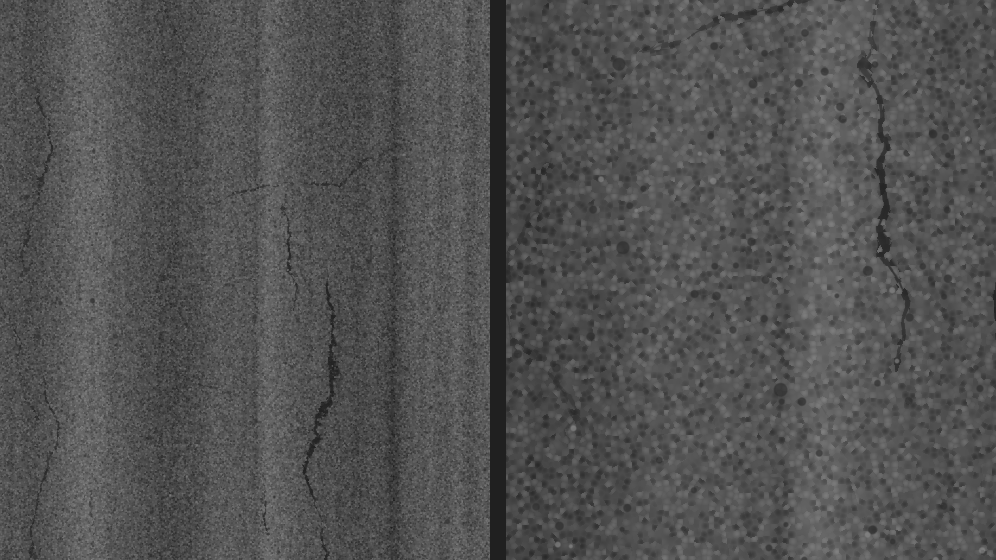
Left: the whole. Right: its middle third, enlarged.
Write a WebGL 2 fragment shader that draws this texture.

```glsl
#version 300 es
precision highp float;

uniform vec2 u_resolution;
out vec4 fragColor;

vec2 hash2(vec2 p) {
  vec3 q = fract(p.xyx * vec3(0.1031, 0.1030, 0.0973));
  q += dot(q, q.yzx + 33.33);
  return fract((q.xx + q.yz) * q.zy);
}

// Cellular noise: border distance, centre distance, cell hash, border hash
vec4 cellular(vec2 p) {
  vec2 base = floor(p), nearest = vec2(9.0), second = vec2(9.0);
  vec2 nearId = base, secondId = base;
  for (int j = -1; j <= 1; j++) {
    for (int i = -1; i <= 1; i++) {
      vec2 id = base + vec2(i, j);
      vec2 r = id + 0.1 + 0.8 * hash2(id + 17.0) - p;
      if (dot(r, r) < dot(nearest, nearest)) {
        second = nearest; secondId = nearId;
        nearest = r; nearId = id;
      } else if (dot(r, r) < dot(second, second)) {
        second = r; secondId = id;
      }
    }
  }
  float border = dot(0.5 * (nearest + second), normalize(second - nearest));
  return vec4(border, length(nearest), hash2(nearId + 5.0).x, hash2(nearId + secondId + 71.0).x);
}

// Jagged displacement from rotated, layered sines
vec2 wander(vec2 p) {
  vec2 shift = vec2(0.0), q = p * 14.0;
  float amp = 0.017;
  for (int i = 0; i < 5; i++) {
    shift += amp * sin(q.yx + 1.4 * sin(0.7 * q) + float(i));
    q = mat2(0.8, -0.6, 0.6, 0.8) * q * 2.1 + 1.3;
    amp *= 0.52;
  }
  return shift;
}

// Scattered round spots, one at most in each grid cell
float spots(vec2 p, float cells, float share, float radius) {
  vec2 q = p * cells, id = floor(q);
  vec2 pick = hash2(id + cells);
  float r = radius * (0.5 + 0.5 * pick.y);
  vec2 centre = mix(vec2(radius), vec2(1.0 - radius), hash2(id + 3.0 * cells));
  float soft = cells / u_resolution.y;
  float d = length(q - id - centre);
  return step(pick.x, share) * (1.0 - smoothstep(r - soft, r + soft, d));
}

float bump(float x, float centre, float width) {
  float t = (x - centre) / width;
  return exp(-t * t);
}

// Worn vertical lanes across the road
float lanes(float u, float y) {
  float tone = 0.322;
  tone += 0.070 * bump(u, 0.18, 0.055) - 0.020 * bump(u, 0.07, 0.04);
  tone -= 0.036 * bump(u, 0.345, 0.06);
  tone += 0.028 * bump(u, 0.46, 0.035) - 0.030 * bump(u, 0.521, 0.006);
  tone += 0.068 * bump(u, 0.555, 0.03) - 0.036 * bump(u, 0.72, 0.06);
  tone -= (0.065 + 0.015 * sin(5.0 * y)) * bump(u, 0.805, 0.016);
  tone += 0.028 * bump(u, 0.88, 0.04) + 0.042 * bump(u, 0.935, 0.014);
  tone += 0.035 * bump(u, 1.0, 0.03);
  tone += 0.007 * sin(150.0 * u + 2.0 * sin(37.0 * u)) + 0.005 * sin(330.0 * u + 3.0 * sin(61.0 * u));
  return tone;
}

// Darkness of a crack of given strength at distance d
float crackMark(float d, float strength, float crumble) {
  float soft = 1.0 / u_resolution.y;
  float halfWidth = 0.0029 * strength;
  float core = 1.0 - smoothstep(halfWidth - soft, halfWidth + soft, d + crumble);
  return strength * (0.85 * core + 0.13 * exp(-d / 0.006));
}

void main() {
  vec2 p = gl_FragCoord.xy / u_resolution.y;
  float u = gl_FragCoord.x / u_resolution.x;
  float tone = lanes(u + 0.002 * sin(6.0 * p.y), p.y);
  tone += 0.010 * sin(9.0 * p.x + 4.0 * p.y) * sin(7.0 * p.y - 5.0 * p.x + 1.0);

  // Stone grain, fine and coarse
  vec4 fine = cellular(p * 265.0);
  vec4 coarse = cellular(p * 120.0 + 40.0);
  tone += (fine.z - 0.5) * 0.21 * smoothstep(0.95, 0.0, fine.y);
  tone += (coarse.z - 0.5) * 0.06 * smoothstep(0.8, 0.0, coarse.y);

  // Branching cracks, broken up border by border
  vec2 w = p + wander(p);
  float crumble = (fine.z - 0.5) * 0.0030 + (coarse.z - 0.5) * 0.0016;
  float patchy = 0.5 + 0.5 * sin(23.0 * p.y + 3.0 * sin(11.0 * p.x)) * sin(19.0 * p.x + 2.0 * sin(13.0 * p.y));
  float worn = bump(u, 0.70, 0.14) + 0.8 * bump(u, 0.05, 0.09);
  vec4 net = cellular(w * vec2(6.0, 4.2) + 11.0);
  float branch = smoothstep(0.55, 1.3, net.w + 0.35 * worn) * (0.35 + 0.75 * patchy);
  float crack = crackMark(net.x / 5.0, branch, crumble);

  // Long cracks running down the lanes
  for (int i = 0; i < 3; i++) {
    float k = float(i);
    float x = 0.068 + 0.255 * k + 0.014 * sin(8.0 * w.y + 2.0 * k);
    float reach = i == 2 ? 1.0 - smoothstep(0.50, 0.56, p.y) : 0.75 - 0.35 * mod(k, 2.0);
    float shown = smoothstep(-0.6, 0.5, sin(11.0 * p.y + 2.5 * k) + 0.6 * sin(27.0 * p.y + k) + 0.9 * step(1.5, k));
    crack = max(crack, crackMark(abs(w.x - x), reach * shown, crumble));
  }
  tone = mix(tone, 0.13 + 0.04 * fine.z, clamp(crack, 0.0, 1.0));

  // Pits, gathered in patches, then pale chips and worn discs
  float pits = spots(p, 95.0, 0.05 + 0.08 * patchy * patchy, 0.25);
  pits = max(pits, spots(p + 0.3, 48.0, 0.035 * patchy, 0.22));
  tone = mix(tone, 0.17, 0.65 * pits);
  tone = mix(tone, 0.56, 0.6 * spots(p + 0.7, 110.0, 0.014, 0.22));
  tone = mix(tone, 0.44, 0.6 * spots(p + 0.1, 9.0, 0.04, 0.09));

  fragColor = vec4(vec3(clamp(tone, 0.0, 1.0)), 1.0);
}
```
